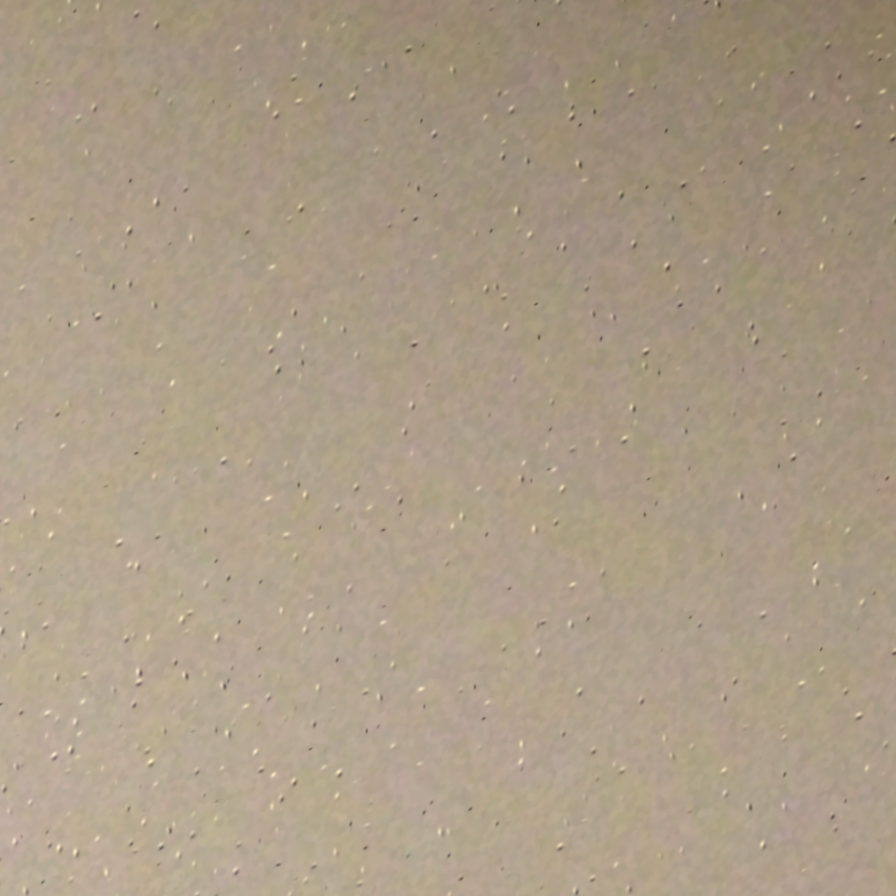
This texture is drawn by a Shadertoy shader. Its source:

```glsl
vec3 hash3(vec2 cell) {
    vec3 q = fract(cell.xyx * vec3(0.1031, 0.1030, 0.0973));
    q += dot(q, q.yxz + 33.33);
    return fract((q.xxy + q.yzz) * q.zyx);
}

// Soft cellular noise: random values blended around jittered points, about -0.5 to 0.5
vec3 cellNoise(vec2 p) {
    vec2 base = floor(p);
    vec3 sum = vec3(0.0);
    float total = 0.0;
    for (int y = -1; y <= 1; y++)
    for (int x = -1; x <= 1; x++) {
        vec2 cell = base + vec2(x, y);
        vec2 offset = cell + hash3(cell + 19.0).xy - p;
        float weight = exp(-5.0 * dot(offset, offset));
        sum += weight * (hash3(cell) - 0.5);
        total += weight;
    }
    return sum / total;
}

// Slanted flakes: x is the glint, y is the small shadow beside it
vec2 flakes(vec2 p, float density) {
    vec2 base = floor(p * 48.0);
    vec2 result = vec2(0.0);
    for (int y = -1; y <= 1; y++)
    for (int x = -1; x <= 1; x++) {
        vec2 cell = base + vec2(x, y);
        vec3 place = hash3(cell + 101.0);
        vec3 look = hash3(cell + 257.0);
        float angle = 1.0 + 1.3 * (look.x - 0.5);
        vec2 along = vec2(cos(angle), sin(angle));
        vec2 d = p - (cell + place.xy) / 48.0;
        vec2 q = vec2(dot(d, along), dot(d, vec2(-along.y, along.x)));
        vec2 size = vec2(0.0031, 0.0017) * (0.75 + 0.5 * look.y);
        vec2 glint = q / size;
        vec2 shade = (q + vec2(0.002, 0.0036)) / size;
        vec2 amount = vec2(look.y * look.y, look.z * look.z);
        result += step(place.z, density) * amount
                * exp(-vec2(dot(glint, glint), dot(shade, shade)));
    }
    return result;
}

void mainImage(out vec4 fragColor, in vec2 fragCoord) {
    vec2 uv = fragCoord / iResolution.xy;
    vec2 p = fragCoord / iResolution.y;

    // Light falling off from the lower left to the upper right
    float light = 0.742 - 0.06 * uv.x - (0.09 + 0.055 * uv.x) * uv.y * uv.y;
    vec3 color = light - vec3(0.0, 0.06, 0.143);

    // Broad pink and olive blotches
    vec3 blotch = cellNoise(p * 22.0) + 0.7 * cellNoise(p * 55.0 + 40.0);
    color += 0.022 * blotch.x * vec3(0.7, -0.5, 0.9);
    color += 0.030 * blotch.y * vec3(0.3, 0.2, -1.0);

    // Fine grain, slightly stretched along the slant
    vec2 slanted = mat2(0.8, 0.6, -0.6, 0.8) * p;
    vec3 grain = cellNoise(slanted * vec2(190.0, 130.0) + 80.0);
    color += 0.050 * grain.x + 0.016 * (grain - grain.x);
    color += 0.025 * cellNoise(p * 95.0 + 150.0).x;

    // Flakes gather at the lower left and the upper right
    float density = 0.22 + 0.38 * smoothstep(0.75, 0.0, length(uv))
                  + 0.16 * smoothstep(0.6, 0.0, length(uv - vec2(0.9, 0.9)));
    vec2 flake = flakes(p, density);
    color += flake.x * vec3(0.27, 0.26, 0.21);
    color -= flake.y * vec3(0.30, 0.29, 0.25);

    fragColor = vec4(clamp(color, 0.0, 1.0), 1.0);
}
```
